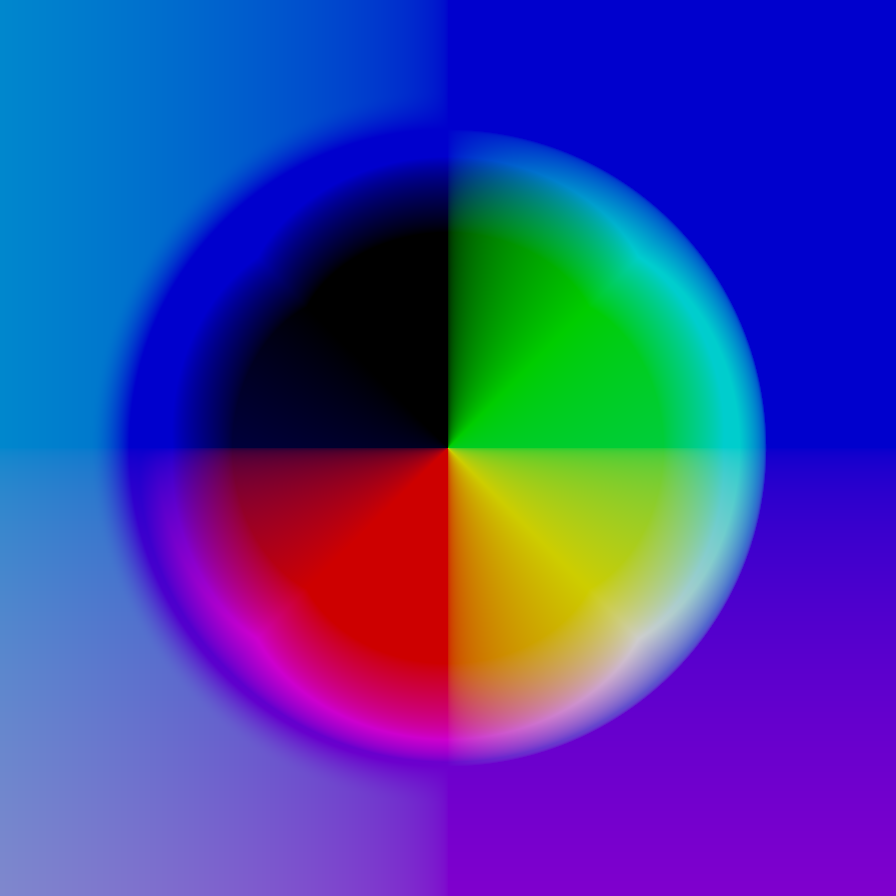
This background is drawn by a Shadertoy shader. Its source:

```glsl
// A glossy ball of coloured wedges over a blue, cyan and violet four-part gradient.

const float BALL_RADIUS = 0.3555;
const float CORE_RADIUS = 0.241;    // where the blue rim begins
const float RIM_BEND = 0.89;        // puts the sideways reflection at the core edge
const float PEAK = 0.805;           // brightest channel value
const float CYAN_LEVEL = 0.53;
const float VIOLET_LEVEL = 0.50;
const float BACKDROP_CURVE = 0.47;
const float HALO_WIDTH = 0.045;     // blue halo outside the ball
const float WEDGE_BLUE = 0.29;      // blue tint in the side wedges

// Green rises to the left, red rises downward, blue is constant.
vec3 backdrop(vec2 p, float r) {
    float halo = smoothstep(0.0, HALO_WIDTH, r - BALL_RADIUS);
    vec2 ramp = clamp(-2.0 * p, 0.0, 1.0);
    float green = CYAN_LEVEL * pow(ramp.x * halo, BACKDROP_CURVE);
    float red = VIOLET_LEVEL * pow(ramp.y, BACKDROP_CURVE);
    return vec3(red, green, PEAK);
}

// Reflected direction, scaled by its largest part and shown as colour.
vec3 ball(vec2 p, float r) {
    float s = pow(min(r / BALL_RADIUS, 1.0), RIM_BEND);
    vec2 side = 2.0 * s * sqrt(max(1.0 - s * s, 0.0)) * p / r;

    // Slope is 0 on the axes and 1 on the diagonals.
    vec2 a = abs(p);
    float slope = min(a.x, a.y) / max(max(a.x, a.y), 1e-5);
    float forward = max(2.0 * s * s - 1.0 + 0.13 * slope * slope, 0.0);
    float largest = max(max(abs(side.x), abs(side.y)), max(forward, 1e-5));

    // Steep angular ramps in the core relax toward the rim.
    float curve = mix(0.29, 0.58, smoothstep(CORE_RADIUS, BALL_RADIUS, r));
    vec2 redGreen = pow(clamp(vec2(-side.y, side.x) / largest, 0.0, 1.0), vec2(curve));

    float wedge = WEDGE_BLUE * step(a.y, a.x) * (1.0 - slope)
                * mix(0.5, 1.0, min(r / CORE_RADIUS, 1.0));
    float blue = min(pow(min(forward / largest, 1.0), 0.8) + wedge, 1.0);
    return PEAK * vec3(redGreen, blue);
}

void mainImage(out vec4 fragColor, in vec2 fragCoord) {
    float unit = min(iResolution.x, iResolution.y);
    vec2 p = (fragCoord - 0.5 * iResolution.xy) / unit;
    float r = max(length(p), 1e-5);

    vec3 outside = backdrop(p, r);
    vec3 inside = ball(p, r);

    // The rim keeps the violet of the backdrop so that red stays continuous.
    float rim = smoothstep(CORE_RADIUS, BALL_RADIUS, r);
    inside.r = max(inside.r, outside.r * rim);

    float edge = max(1.5 / unit, 0.003);
    float cover = 1.0 - smoothstep(-edge, edge, r - BALL_RADIUS);
    fragColor = vec4(mix(outside, inside, cover), 1.0);
}
```
